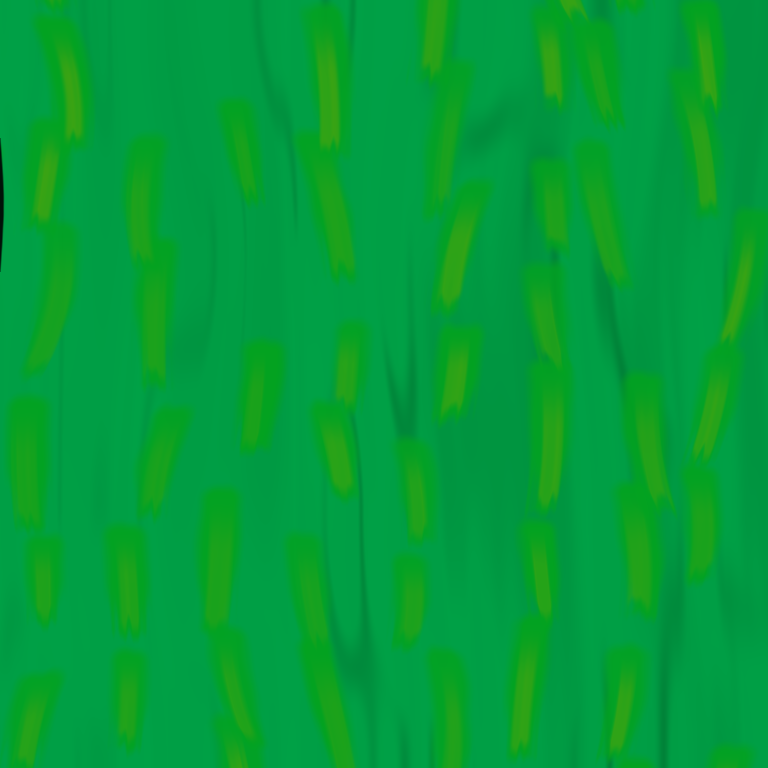
Give the GLSL for this texture, as a three.js fragment shader.

```glsl
// Wet green paint with upright brush daubs. Stretched noise makes the faint
// background strokes; soft daubs with bristly olive cores sit on a staggered
// jittered grid and are painted over one another in a fixed order.

varying vec2 vUv;

const vec3 BASE_GREEN  = vec3(0.00, 0.625, 0.272);
const vec3 DEEP_GREEN  = vec3(0.00, 0.575, 0.248);
const vec3 SHADE_GREEN = vec3(0.00, 0.48, 0.205);
const vec3 DAUB_GREEN  = vec3(0.01, 0.635, 0.125);
const vec3 OLIVE       = vec3(0.23, 0.64, 0.075);
const vec3 EDGE_DARK   = vec3(0.00, 0.07, 0.03);

const vec2  GRID       = vec2(8.0, 6.0);    // daub cells across and up
const float PRESENCE   = 0.93;              // share of cells holding a daub
const vec2  JITTER     = vec2(0.07, 0.07);  // spread of the centres
const vec2  HALF_SIZE  = vec2(0.023, 0.083);
const float CORE_WIDTH = 0.0125;
const float MAX_LEAN   = 0.24;              // sideways slope
const float MAX_BEND   = 1.6;
const float SOFTNESS   = 0.011;

float hash(vec2 p) {
  return fract(sin(dot(p, vec2(127.1, 311.7))) * 43758.5453);
}

float noise(vec2 p) {
  vec2 i = floor(p);
  vec2 f = fract(p);
  f = f * f * (3.0 - 2.0 * f);
  return mix(mix(hash(i), hash(i + vec2(1.0, 0.0)), f.x),
             mix(hash(i + vec2(0.0, 1.0)), hash(i + vec2(1.0, 1.0)), f.x), f.y);
}

// Long upright strokes, with thin dark seams that thicken to the right
vec3 background(vec2 uv) {
  float sway = 0.07 * (noise(uv * vec2(4.0, 3.0)) - 0.5);
  float x = uv.x + sway;
  float broad = noise(vec2(x * 17.0, uv.y * 2.2));
  float fine = noise(vec2(x * 75.0, uv.y * 4.0 + 9.0));
  float side = smoothstep(0.2, 0.65, uv.x);
  float deep = smoothstep(0.45, 0.85, broad * 0.75 + fine * 0.25);
  vec3 color = mix(BASE_GREEN, DEEP_GREEN, deep * mix(0.3, 1.0, side));

  float ridge = 1.0 - abs(2.0 * noise(vec2(x * 24.0 + 5.0, uv.y * 3.0)) - 1.0);
  float patches = smoothstep(0.45, 0.8, noise(uv * vec2(11.0, 5.0) + 31.0));
  float seam = smoothstep(0.72, 1.0, ridge) * patches;
  color = mix(color, SHADE_GREEN, seam * mix(0.2, 0.75, side));
  return color * (0.99 + 0.02 * fine);
}

// Paints one daub over the colour; p is measured from its centre
vec3 paintDaub(vec3 color, vec2 p, vec2 id) {
  float lean = (hash(id + 3.1) - 0.5) * 2.0 * MAX_LEAN;
  float bend = (hash(id + 5.7) - 0.5) * 2.0 * MAX_BEND;
  vec2 size = HALF_SIZE * vec2(mix(0.85, 1.15, hash(id + 7.3)),
                               mix(0.72, 1.25, hash(id + 9.9)));
  p.x -= lean * p.y + bend * p.y * p.y;

  // Bristles run along the daub and fray its lower end
  float seed = 40.0 * hash(id + 11.2);
  float bristle = noise(vec2(p.x * 190.0 + seed, p.y * 7.0 + seed));
  float wobble = noise(vec2(p.x * 70.0, p.y * 22.0) + seed);
  float t = p.y / size.y;
  float fray = 0.028 * bristle * (1.0 - smoothstep(-0.9, 0.1, t));

  // Soft body: a rounded box
  float corner = 0.014;
  vec2 q = abs(p) - size + corner;
  float d = length(max(q, 0.0)) + min(max(q.x, q.y), 0.0) - corner;
  d += fray * 0.6 + 0.006 * (wobble - 0.5);
  float body = 1.0 - smoothstep(-SOFTNESS * 0.7, SOFTNESS, d);
  color = mix(color, DAUB_GREEN, body * mix(0.78, 1.0, hash(id + 13.4)));

  // Olive core: faded at the top, streaked and crisper at the foot
  float offset = (hash(id + 15.8) - 0.5) * 0.010;
  float reach = CORE_WIDTH * mix(0.75, 1.2, hash(id + 17.6));
  float across = abs(p.x - offset) - reach + 0.007 * (bristle - 0.5);
  float core = 1.0 - smoothstep(-0.005, 0.004, across);
  core *= 1.0 - smoothstep(0.1, 0.9, t);
  core *= smoothstep(-size.y, -size.y + 0.02, p.y - fray);
  float strength = mix(0.4, 1.05, hash(id + 19.5));
  return mix(color, OLIVE, core * strength * mix(0.72, 1.0, bristle));
}

// Each column is shifted by its own amount so that rows do not line up
vec3 paintDaubs(vec3 color, vec2 uv) {
  float column = floor(uv.x * GRID.x);
  for (int i = -1; i <= 1; i++) {
    float cx = column + float(i);
    float stagger = hash(vec2(cx, 71.0));
    float row = floor(uv.y * GRID.y + stagger);
    for (int j = -1; j <= 1; j++) {
      vec2 id = vec2(cx, row + float(j));
      if (hash(id + 21.3) > PRESENCE) continue;
      vec2 center = (id + 0.5 - vec2(0.0, stagger)) / GRID;
      center += (vec2(hash(id + 23.7), hash(id + 27.1)) - 0.5) * JITTER;
      color = paintDaub(color, uv - center, id);
    }
  }
  return color;
}

void main() {
  vec3 color = paintDaubs(background(vUv), vUv);

  // Bare dark slivers along the left border
  float gap = 0.007 * smoothstep(0.62, 0.72, vUv.y) * (1.0 - smoothstep(0.72, 0.86, vUv.y));
  gap *= 0.6 + 0.4 * noise(vec2(3.0, vUv.y * 40.0));
  float sliver = (1.0 - smoothstep(gap - 0.002, gap + 0.001, vUv.x)) * step(0.001, gap);
  gl_FragColor = vec4(mix(color, EDGE_DARK, sliver), 1.0);
}
```
